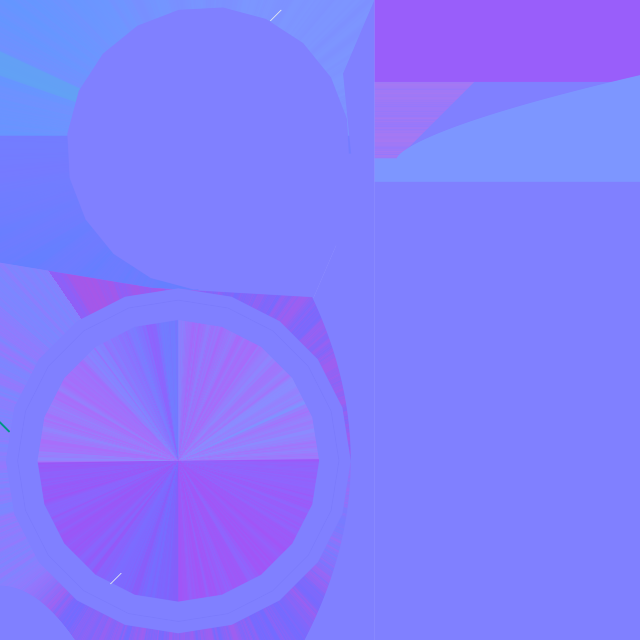
A three.js fragment shader for this texture map:

```glsl
// Draws a tangent-space normal map: a disc, a ring and a panel with radially smeared padding.
varying vec2 vUv;

const float PI = 3.14159265;
const vec3 FLAT = vec3(0.50, 0.50, 1.00);
const vec3 PURPLE = vec3(0.60, 0.37, 0.98);
const vec3 LAVENDER = vec3(0.60, 0.49, 0.99);
const vec3 SKY = vec3(0.49, 0.59, 1.00);
const vec3 INDIGO = vec3(0.45, 0.42, 1.00);

float hash(float n) {
  n = fract(n * 0.1031);
  n *= n + 33.33;
  return fract(n * (n + n));
}

float noise(float x) {
  float i = floor(x);
  return mix(hash(i), hash(i + 1.0), smoothstep(0.0, 1.0, x - i));
}

// Layered one-dimensional noise, from broad bands to hairlines
float streaks(float x, float seed) {
  float sum = 0.0, weight = 0.42, scale = 9.0;
  for (int i = 0; i < 4; i++) {
    sum += weight * noise(x * scale + seed + 200.0);
    scale *= 2.7;
    weight *= 0.75;
  }
  return smoothstep(0.2, 0.95, sum);
}

float fill(float d) { return 1.0 - smoothstep(-0.001, 0.001, d); }

// Regular 20-sided polygon with a corner at angle turn
float polygon(vec2 p, float radius, float turn) {
  float halfSide = PI / 20.0;
  float a = mod(atan(p.y, p.x) - turn, 2.0 * halfSide) - halfSide;
  return length(p) * cos(a) - radius * cos(halfSide);
}

float line(vec2 p, vec2 a, vec2 b, float width) {
  vec2 ab = b - a;
  float t = clamp(dot(p - a, ab) / dot(ab, ab), 0.0, 1.0);
  return fill(length(p - a - ab * t) - width);
}

// Blue padding around the upper disc
vec3 upperPadding(vec2 p, vec2 uv) {
  float a = atan(p.y, p.x);
  float s = streaks(a, 11.0);
  vec3 top = mix(vec3(0.39, 0.59, 1.0), SKY, smoothstep(0.0, 0.45, uv.x));
  top = mix(top, vec3(0.49, 0.54, 1.0), s * 0.55);
  float cyan = smoothstep(2.70, 2.71, a) * (1.0 - smoothstep(2.80, 2.81, a));
  top = mix(top, vec3(0.38, 0.64, 0.95), cyan * 0.8);
  vec3 low = mix(vec3(0.45, 0.49, 1.0), vec3(0.38, 0.50, 1.0), smoothstep(0.75, 0.57, uv.y) * 0.8);
  low = mix(low, vec3(0.47, 0.47, 1.0), s * 0.5);
  return mix(low, top, smoothstep(0.787, 0.789, uv.y));
}

// Violet padding outside the ring
vec3 lowerPadding(float a) {
  float s = streaks(a * 1.6, 47.0);
  vec3 violet = mix(INDIGO, vec3(0.62, 0.37, 0.94), s);
  vec3 pale = mix(vec3(0.48, 0.53, 1.0), vec3(0.60, 0.46, 0.99), s);
  vec3 magenta = mix(vec3(0.54, 0.38, 0.98), vec3(0.65, 0.34, 0.91), s);
  vec3 col = mix(violet, magenta, step(1.65, a));
  float left = max(step(2.17, a), 1.0 - smoothstep(-2.5, -2.2, a));
  col = mix(col, pale, left);
  return mix(col, pale, 0.6 * smoothstep(-0.8, -0.5, a) * (1.0 - step(0.0, a)));
}

// Four differently tinted quarters inside the ring
vec3 ringInside(vec2 p) {
  float a = atan(p.y, p.x);
  float s = streaks(a, 83.0);
  float upright = pow(abs(sin(a)), 5.0);
  float right = smoothstep(-0.001, 0.001, p.x);
  vec3 upperLeft = mix(LAVENDER, vec3(0.49, 0.42, 1.0), upright * 0.9);
  vec3 upperRight = mix(LAVENDER, vec3(0.60, 0.42, 0.98), upright * 0.6);
  vec3 lowerLeft = mix(vec3(0.57, 0.37, 0.98), INDIGO, upright * 0.75);
  vec3 up = mix(upperLeft, upperRight, right);
  vec3 down = mix(lowerLeft, vec3(0.59, 0.37, 0.98), right);
  up = mix(up, vec3(0.51, 0.56, 1.0), 0.7 * smoothstep(0.04, 0.0, abs(a - 0.43)));
  vec3 col = mix(down, up, smoothstep(-0.001, 0.001, p.y - 0.012 * p.x));
  return col + (s - 0.5) * mix(vec3(0.08, -0.07, -0.03), vec3(0.12, -0.12, -0.02), step(0.0, p.y));
}

// Panel at the upper right, with a curved sky-blue face
vec3 panel(vec2 uv) {
  float s = streaks(uv.y * 11.0, 29.0);
  vec3 bands = mix(vec3(0.56, 0.47, 1.0), vec3(0.65, 0.47, 0.95), s);
  vec3 col = mix(FLAT, bands, fill(0.716 + (uv.x - 0.585) - uv.y));
  col = mix(col, PURPLE, fill(0.872 - uv.y));
  float curve = 0.7526 + 0.251 * pow(max(uv.x - 0.62, 0.0), 0.68);
  col = mix(col, SKY, fill(uv.y - curve));
  return mix(FLAT, col, fill(max(0.62 - uv.x, 0.716 - uv.y)) + fill(uv.x - 0.62) * fill(0.716 - uv.y));
}

void main() {
  vec2 uv = vUv;
  vec2 disc = uv - vec2(0.3255, 0.768);
  vec2 ring = uv - vec2(0.2786, 0.280);
  float seam = max(0.5895 - 0.165 * uv.x, 0.564 - 0.058 * uv.x);

  // Padding regions
  float upperEdge = 0.536 + max((uv.y - 0.885) * 0.426, (0.885 - uv.y) * 0.1);
  float upper = max(max(uv.x - upperEdge, seam - uv.y), min(uv.x - 0.31, 0.76 - uv.y));
  float lowerEdge = 0.548 - 0.92 * ring.y * ring.y;
  float lower = max(max(uv.x - lowerEdge, uv.y - seam), 0.085 - 6.2 * uv.x * uv.x - uv.y);
  vec3 col = mix(FLAT, upperPadding(disc, uv), fill(upper));
  col = mix(col, lowerPadding(atan(ring.y, ring.x)), fill(lower));

  // Disc, ring and panel
  col = mix(col, FLAT, fill(polygon(disc, 0.2215, 0.21)) * fill(seam - uv.y));
  col = mix(col, FLAT, fill(polygon(ring, 0.2695, 0.0)));
  col = mix(col, vec3(0.46, 0.46, 0.97), 0.6 * fill(abs(polygon(ring, 0.251, 0.0)) - 0.0004));
  col = mix(col, ringInside(ring), fill(polygon(ring, 0.220, 0.0)));
  col = mix(col, panel(uv), fill(0.585 - uv.x));

  // Thin seams and stray marks
  float seams = fill(abs(uv.x - 0.585) - 0.0004) + line(uv, vec2(0.49, 0.535), vec2(0.525, 0.616), 0.0003);
  col = mix(col, vec3(0.58, 0.58, 1.0), 0.6 * seams);
  float ticks = line(uv, vec2(0.423, 0.968), vec2(0.439, 0.984), 0.0007);
  ticks += line(uv, vec2(0.173, 0.088), vec2(0.189, 0.104), 0.0007);
  col = mix(col, vec3(0.88, 0.90, 0.94), ticks);
  col = mix(col, vec3(0.0, 0.58, 0.52), line(uv, vec2(0.0, 0.340), vec2(0.014, 0.326), 0.0015));
  gl_FragColor = vec4(col, 1.0);
}
```
